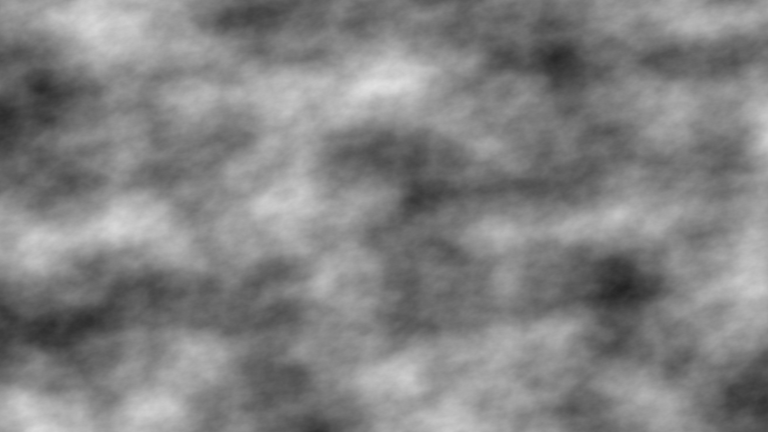
Write a Shadertoy shader that draws this texture.

```glsl
// Unit gradient at a lattice corner, from an integer hash
vec2 cornerGradient(ivec2 cell) {
    uint h = uint(cell.x) * 374761393u + uint(cell.y) * 668265263u;
    h = (h ^ (h >> 13u)) * 1274126177u;
    h ^= h >> 16u;
    float angle = float(h & 65535u) / 65536.0 * 6.28319;
    return vec2(cos(angle), sin(angle));
}

float gradientNoise(vec2 p) {
    ivec2 cell = ivec2(floor(p));
    vec2 f = fract(p);
    vec2 fade = f * f * f * (f * (f * 6.0 - 15.0) + 10.0);
    float a = dot(cornerGradient(cell), f);
    float b = dot(cornerGradient(cell + ivec2(1, 0)), f - vec2(1, 0));
    float c = dot(cornerGradient(cell + ivec2(0, 1)), f - vec2(0, 1));
    float d = dot(cornerGradient(cell + ivec2(1, 1)), f - vec2(1, 1));
    return mix(mix(a, b, fade.x), mix(c, d, fade.x), fade.y);
}

// Octaves of halving size and strength, shifted to hide the lattice
float cloudNoise(vec2 p) {
    float sum = 0.0;
    float amplitude = 1.0;
    for (int octave = 0; octave < 7; octave++) {
        sum += amplitude * gradientNoise(p);
        p = p * 2.0 + vec2(17.3, 9.7);
        amplitude *= 0.5;
    }
    return sum;
}

void mainImage(out vec4 fragColor, in vec2 fragCoord) {
    vec2 uv = fragCoord / iResolution.y;

    // Wide billows, rising slightly to the right
    vec2 billow = vec2(uv.x * 2.9, (uv.y - 0.14 * uv.x) * 4.2);
    float gray = 0.5 + 0.51 * cloudNoise(billow + vec2(5.4, 12.6));

    fragColor = vec4(vec3(clamp(gray, 0.0, 1.0)), 1.0);
}
```
